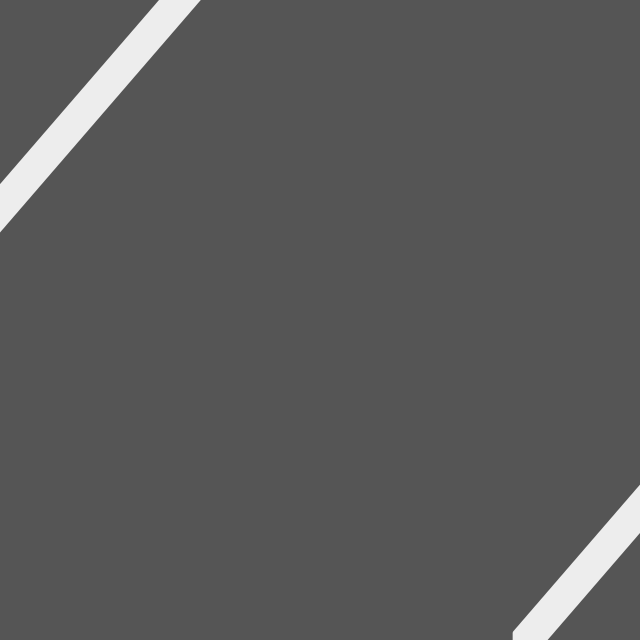
This pattern is drawn by a three.js fragment shader. Its source:

```glsl
// Two wide-spaced pale diagonal strokes on a flat dark grey ground.
varying vec2 vUv;

// Soft coverage of the region where a signed distance is negative.
float coverage(float signedDistance) {
  return 1.0 - smoothstep(-0.001, 0.001, signedDistance);
}

void main() {
  // Distance across the strokes, which rise to the right
  vec2 slope = vec2(1.158, -1.0);
  float across = (dot(vUv, slope) + 1.0 - 0.3255) / length(slope);

  // Repeat the stroke at an even spacing
  float spacing = 1.0637;
  float index = floor(across / spacing + 0.5);
  float offset = across - index * spacing;
  float stroke = coverage(abs(offset) - 0.0247);

  // Upright cut at the lower end of each stroke
  float strokeStart = index - 0.199;
  stroke *= coverage(strokeStart - vUv.x);

  vec3 ground = vec3(0.333);
  vec3 paint = vec3(0.93);
  gl_FragColor = vec4(mix(ground, paint, stroke), 1.0);
}
```
